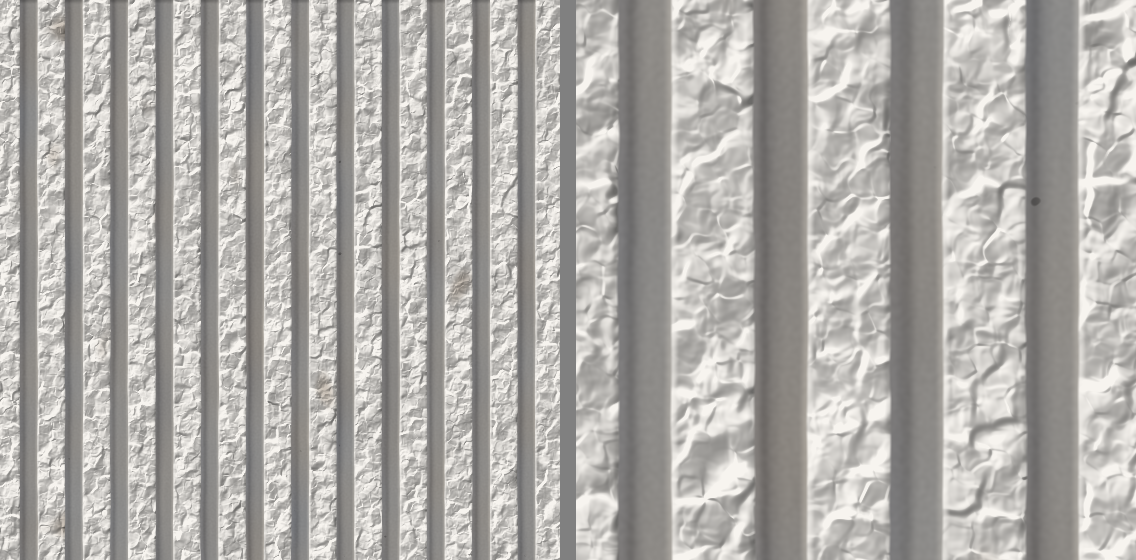
Left, the full canvas; right, a detail of the centre.
Reproduce this texture procedurally as a three.js fragment shader.

```glsl
// Split-face concrete: rough pale vertical ribs between smooth grey grooves, lit from the upper left.
#define PITCH 0.0808
#define FIRST_GROOVE 0.0512
#define GROOVE_HALF 0.0158
#define EDGE_WOBBLE 0.0016
#define STONE_SCALE 40.0
#define CHIP_SCALE 100.0
#define RIB_LIGHT 0.795
#define RELIEF 0.155
#define RIB_TINT vec3(1.0, 0.988, 0.968)
#define GROOVE_DARK vec3(0.450, 0.444, 0.445)
#define GROOVE_LIGHT vec3(0.555, 0.546, 0.533)
#define BEVEL vec3(0.68, 0.665, 0.64)

varying vec2 vUv;

vec2 hash2(vec2 p) {
  vec3 q = fract(p.xyx * vec3(0.1031, 0.1030, 0.0973));
  q += dot(q, q.yzx + 33.33);
  return fract((q.xx + q.yz) * q.zy);
}

// Gradient noise, roughly -0.7 to 0.7
float corner(vec2 cell, vec2 offset) {
  return dot(hash2(cell) * 2.0 - 1.0, offset);
}

float noise(vec2 p) {
  vec2 i = floor(p), f = fract(p);
  vec2 w = f * f * f * (f * (f * 6.0 - 15.0) + 10.0);
  vec2 e = vec2(1.0, 0.0);
  return mix(mix(corner(i, f), corner(i + e, f - e), w.x),
             mix(corner(i + e.yx, f - e.yx), corner(i + 1.0, f - 1.0), w.x), w.y);
}

// Broken stone faces: randomly tilted planes blended sharply between cells
float facets(vec2 p) {
  vec2 cell = floor(p);
  float total = 0.0, weights = 0.0;
  for (int y = -1; y <= 1; y++) {
    for (int x = -1; x <= 1; x++) {
      vec2 id = cell + vec2(float(x), float(y));
      vec2 offset = p - id - hash2(id);
      vec2 tilt = hash2(id + 57.0) * 2.0 - 1.0;
      float weight = exp(-10.0 * dot(offset, offset));
      total += weight * (dot(tilt, offset) + 0.25 * tilt.x * tilt.y);
      weights += weight;
    }
  }
  return total / max(weights, 1e-6);
}

float rockHeight(vec2 p) {
  vec2 q = p + 0.006 * vec2(noise(p * 75.0), noise(p * 75.0 + 19.0));
  float rough = 0.75 + 0.9 * noise(p * 26.0 + 5.0);
  float h = 1.2 * facets(q * vec2(1.1, 0.9) * STONE_SCALE) / STONE_SCALE;
  h += 0.8 * rough * facets(q.yx * CHIP_SCALE + 31.0) / CHIP_SCALE;
  h += 0.7 * noise(q * 48.0 + 7.0) / 48.0;
  return h + 0.9 * rough * noise(q * 190.0) / 190.0;
}

vec3 ribColor(vec2 p, float fromLeft, float fromRight) {
  // Slope towards the light, with its extremes compressed
  float e = 0.0012;
  float h = rockHeight(p);
  vec2 slope = vec2(rockHeight(p + vec2(e, 0.0)) - h, rockHeight(p + vec2(0.0, e)) - h) / e;
  float facing = dot(slope, vec2(0.6, -0.8));
  float shade = RIB_LIGHT + RELIEF * facing / (1.0 + 0.38 * abs(facing));

  // Broad changes of depth and tone
  shade += 0.10 * noise(p * 30.0 + 3.0) + 0.09 * noise(p * 11.0);

  // Sunlit left arris and shaded right arris
  shade = mix(shade, 0.95, 0.65 * (1.0 - smoothstep(0.001, 0.005, fromLeft)));
  shade -= 0.12 * (1.0 - smoothstep(0.0, 0.005, fromRight));
  vec3 color = RIB_TINT * clamp(shade, 0.42, 0.97);

  // Sparse brownish weathering
  float stain = smoothstep(0.36, 0.62, noise(p * vec2(13.0, 9.0) + 4.0));
  return color * mix(vec3(1.0), vec3(0.80, 0.77, 0.74), stain);
}

vec3 grooveColor(vec2 p, float u, float id) {
  vec2 vary = hash2(vec2(id + 20.0, 3.0));
  float lit = smoothstep(-1.0, 0.25, u) + 0.6 * noise(vec2(id * 7.3, p.y * 5.0));
  vec3 color = mix(GROOVE_DARK, GROOVE_LIGHT, clamp(lit, 0.0, 1.0));

  // Crease beside the left wall, paler in some grooves
  float crease = (u + 0.75 - 0.5 * vary.x) / 0.22;
  color -= 0.045 * exp(-crease * crease);
  color += 0.09 * vary.y * (1.0 - smoothstep(-0.9, -0.5, u));

  // Pale right bevel, cool and warm drift, grain and pits
  color = mix(color, BEVEL, 0.75 * smoothstep(0.65, 1.0, u));
  color += vec3(-0.02, 0.0, 0.025) * noise(vec2(id * 3.7, p.y * 7.0));
  color += 0.022 * noise(p * 240.0) + 0.012 * noise(p * vec2(160.0, 25.0));
  color -= 0.12 * smoothstep(0.53, 0.66, noise(p * 85.0 + 11.0));
  return color * (1.0 - 0.2 * smoothstep(0.992, 1.0, p.y));
}

void main() {
  vec2 p = vUv;
  float id = floor((p.x - FIRST_GROOVE) / PITCH + 0.5);
  float x = p.x - FIRST_GROOVE - id * PITCH;

  // Each side of the groove wanders on its own
  float leftEdge = -GROOVE_HALF + EDGE_WOBBLE * (noise(vec2(id * 5.3, p.y * 9.0)) + 0.7 * noise(vec2(id * 2.9, p.y * 45.0)));
  float rightEdge = GROOVE_HALF + EDGE_WOBBLE * (noise(vec2(id * 4.7 + 40.0, p.y * 8.0)) + 0.5 * noise(vec2(id * 3.1 + 40.0, p.y * 40.0)));
  float u = 2.0 * (x - leftEdge) / (rightEdge - leftEdge) - 1.0;

  // Distances into the neighbouring ribs, large on the far side
  float fromLeft = x > 0.0 ? max(x - rightEdge, 0.0) : 1.0;
  float fromRight = x < 0.0 ? max(leftEdge - x, 0.0) : 1.0;
  float inside = min(x - leftEdge, rightEdge - x);
  float groove = smoothstep(-0.0011, 0.0011, inside);

  vec3 color = mix(ribColor(p, fromLeft, fromRight), grooveColor(p, u, id), groove);
  gl_FragColor = vec4(color, 1.0);
}
```
